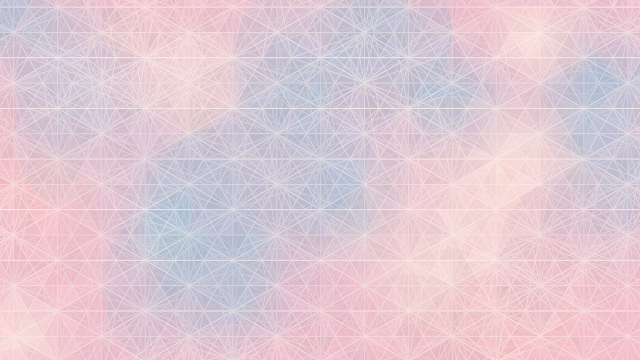
This pattern is drawn by a WebGL 1 fragment shader. Its source:

```glsl
precision highp float;
// Pastel geometric lattice: pale star lines over translucent domes and facets.
uniform vec2 u_resolution;

#define SPACING 0.1407
#define ORIGIN vec2(0.1597, 0.6990)
#define LINE_WIDTH 0.0027
#define DOME_ALPHA 0.50
#define FACET_ALPHA 0.35
#define PINK vec3(0.945, 0.735, 0.795)
#define BLUE vec3(0.695, 0.745, 0.830)
#define CREAM vec3(0.970, 0.885, 0.850)
#define PEACH vec3(0.960, 0.760, 0.750)
#define CYAN vec3(0.670, 0.820, 0.860)
#define LINE_COLOR vec3(0.995, 0.960, 0.930)

const float PI = 3.14159265;
const float COLUMN = SPACING * 0.8660254;

float hash(vec2 p) {
  return fract(sin(dot(p, vec2(127.1, 311.7))) * 4375.85);
}

float noise(vec2 p) {
  vec2 i = floor(p), f = fract(p);
  f = f * f * (3.0 - 2.0 * f);
  return mix(mix(hash(i), hash(i + vec2(1.0, 0.0)), f.x),
             mix(hash(i + vec2(0.0, 1.0)), hash(i + 1.0), f.x), f.y);
}

float blob(vec2 p, float x, float y, float radius) {
  vec2 d = (p - vec2(x, y)) / radius;
  return exp(-dot(d, d));
}

// Broad watercolour wash
vec3 wash(vec2 p) {
  float cool = blob(p, 1.02, 0.92, 0.14) + blob(p, 0.23, 0.73, 0.15)
             + blob(p, 0.82, 0.75, 0.17) + blob(p, 0.56, 0.43, 0.22)
             + blob(p, 0.62, 0.18, 0.17) + blob(p, 0.95, 0.46, 0.15)
             + blob(p, 1.24, 0.71, 0.15) + blob(p, 1.70, 0.50, 0.18)
             + blob(p, 1.70, 0.76, 0.17) + blob(p, 0.02, 0.95, 0.15);
  float light = blob(p, 0.52, 0.79, 0.12) + blob(p, 1.31, 0.33, 0.15)
              + blob(p, 1.44, 0.55, 0.13) + blob(p, 1.48, 0.90, 0.10)
              + blob(p, 1.16, 0.19, 0.11) + blob(p, 0.05, 0.08, 0.12);
  float warm = blob(p, 0.09, 0.48, 0.16) + blob(p, 1.40, 0.06, 0.22)
             + blob(p, 0.36, 0.90, 0.11);
  vec3 color = mix(PINK, PEACH, min(warm, 1.0) * 0.75);
  color = mix(color, BLUE, min(cool, 1.0));
  color = mix(color, CREAM, min(light, 1.0) * 0.85);
  return mix(color, CYAN, blob(p, 0.46, 0.34, 0.08) * 0.7);
}

float stroke(float d, float width) {
  return clamp((0.5 * width - abs(d)) * u_resolution.y + 0.5, 0.0, 1.0);
}

// Evenly spaced parallel lines running at the given angle
float lineFamily(vec2 p, float angle, float gap, float width) {
  float t = dot(p, vec2(-sin(angle), cos(angle))) / gap;
  return stroke((fract(t + 0.5) - 0.5) * gap, width);
}

// Twelve oblique rays leaving a node, some of them missing
float fan(vec2 d, float dist, float seed) {
  float turns = atan(d.y, d.x + 0.00001) * 3.0 / PI;
  float offset = fract(turns) - 0.5;
  float across = sin((abs(offset) - 0.181) * PI / 3.0) * dist;
  float kept = step(0.25, hash(vec2(floor(turns) + seed * 40.0, step(0.0, offset))));
  return stroke(across, LINE_WIDTH * 0.85) * kept * step(dist, SPACING * 1.5275);
}

void main() {
  vec2 uv = gl_FragCoord.xy / u_resolution.y;
  vec2 p = uv - ORIGIN;
  float pixel = 1.0 / u_resolution.y;
  vec3 color = wash(uv);
  vec2 nearest = vec2(0.0);
  float nearDist = 10.0, rings = 0.0, fans = 0.0;

  // Half-disc domes and ray fans centred on the lattice nodes
  for (int i = -2; i <= 2; i++) {
    float column = floor(p.x / COLUMN + 0.5) + float(i);
    float shift = 0.5 * mod(column, 2.0);
    for (int j = -2; j <= 2; j++) {
      float row = floor(p.y / SPACING - shift + 0.5) + float(j);
      vec2 node = vec2(column * COLUMN, (row + shift) * SPACING);
      vec2 d = p - node;
      float dist = length(d);
      if (dist < nearDist) { nearDist = dist; nearest = node; }
      float pick = hash(vec2(column, row) + 7.3);
      float swing = hash(vec2(row, column) + 4.7) - 0.5;
      float turn = floor(hash(vec2(row, column) + 2.1) * 3.0 - 1.0) * PI / 3.0;
      float radius = 2.0 * COLUMN;
      float side = dot(d, vec2(sin(turn), cos(turn)));
      float dome = clamp((radius - dist) / pixel + 0.5, 0.0, 1.0)
                 * clamp(side / pixel + 0.5, 0.0, 1.0);
      vec3 tint = wash(node + ORIGIN) + swing * vec3(0.12, 0.06, 0.04);
      color = mix(color, tint, dome * DOME_ALPHA * step(0.55, pick) * pick);
      rings = max(rings, stroke(dist - radius, LINE_WIDTH * 0.7) * step(0.6, pick));
      fans = max(fans, fan(d, dist, pick) * (0.35 + 0.65 * pick));
    }
  }

  // Twelve wedge facets around each node
  vec2 d = p - nearest;
  float wedge = floor(atan(d.y, d.x + 0.00001) * 6.0 / PI);
  float middle = (wedge + 0.5) * PI / 6.0;
  vec2 facet = nearest + 0.45 * SPACING * vec2(cos(middle), sin(middle));
  float tone = hash(floor(facet * 200.0 + 0.5));
  color = mix(color, wash(facet + ORIGIN) + (tone - 0.5) * 0.10, FACET_ALPHA);

  // Star lines: main axes, then the fine fans between them
  float lines = lineFamily(p, 0.0, SPACING, LINE_WIDTH * 1.1) * 0.85;
  for (int k = 0; k < 3; k++) {
    float a = float(k) * PI / 3.0;
    float axis = k == 1 ? 0.45 : 0.70;
    lines = max(lines, lineFamily(p, a + PI / 6.0, COLUMN, LINE_WIDTH) * axis);
    lines = max(lines, lineFamily(p, a, SPACING * 0.5, LINE_WIDTH * 0.9) * 0.6);
  }
  float wear = noise(uv * 5.0 + 3.0);
  lines = max(lines, rings * 0.35) * (0.75 + 0.25 * wear);
  lines = max(lines, fans * mix(0.35, 0.70, wear));
  float glow = 0.6 * exp(-nearDist * nearDist / 0.00005);
  color = mix(color, LINE_COLOR, max(lines, glow));
  gl_FragColor = vec4(color, 1.0);
}
```
